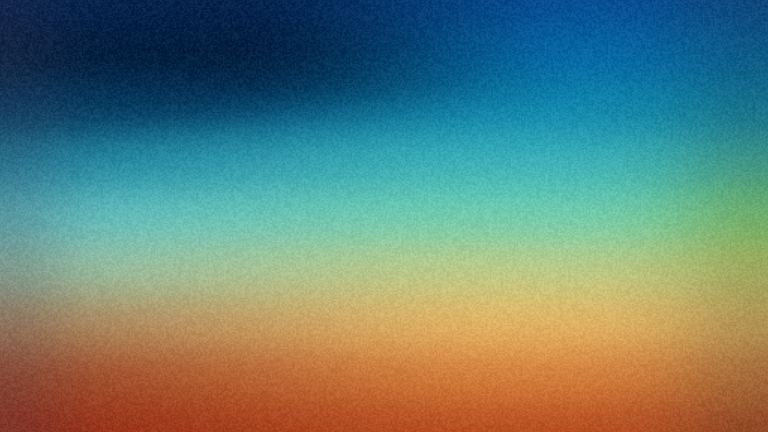
Write a WebGL 1 fragment shader that draws this background.

```glsl
precision highp float;
// Blurred dusk gradient: navy and blue over teal, gold and rust, with fine grain.

uniform vec2 u_resolution;

// Colours from sky to ground, on the left (west) and right (east) sides
const vec3 WEST_TOP = vec3(0.02, 0.14, 0.31);
const vec3 WEST_NAVY = vec3(0.01, 0.11, 0.23);
const vec3 WEST_BLUE = vec3(0.02, 0.23, 0.38);
const vec3 WEST_TEAL = vec3(0.13, 0.53, 0.64);
const vec3 WEST_AQUA = vec3(0.38, 0.75, 0.76);
const vec3 WEST_SAGE = vec3(0.59, 0.75, 0.64);
const vec3 WEST_SAND = vec3(0.67, 0.53, 0.37);
const vec3 WEST_CLAY = vec3(0.62, 0.29, 0.16);
const vec3 WEST_RUST = vec3(0.59, 0.18, 0.09);

const vec3 EAST_TOP = vec3(0.03, 0.30, 0.58);
const vec3 EAST_AZURE = vec3(0.02, 0.41, 0.65);
const vec3 EAST_BLUE = vec3(0.06, 0.53, 0.68);
const vec3 EAST_TEAL = vec3(0.24, 0.70, 0.73);
const vec3 EAST_MINT = vec3(0.44, 0.81, 0.69);
const vec3 EAST_LIME = vec3(0.75, 0.80, 0.53);
const vec3 EAST_GOLD = vec3(0.90, 0.71, 0.39);
const vec3 EAST_AMBER = vec3(0.83, 0.49, 0.23);
const vec3 EAST_RUST = vec3(0.71, 0.29, 0.12);

const float BAND_COUNT = 8.0;      // intervals between the nine bands
const float BAND_SPREAD = 0.7;     // softness, in band intervals

const vec2 SKY_BLEND = vec2(0.28, 0.78);     // west-to-east span at the top
const vec2 GROUND_BLEND = vec2(0.0, 0.68);   // the same span lower down
const vec2 BLEND_HEIGHTS = vec2(0.65, 0.81);

const vec3 LEFT_SHADE = vec3(0.25, 0.22, 0.33);
const vec3 RIGHT_SHADE = vec3(0.13, 0.20, 0.20);
const vec2 SHADE_WIDTH = vec2(0.09, 0.13);   // left, right
const vec2 SHADE_AMOUNT = vec2(0.25, 0.26);

const vec3 GREEN_TINT = vec3(0.07, 0.04, -0.13);
const vec2 GREEN_CENTER = vec2(1.0, 0.49);
const vec2 GREEN_RADIUS = vec2(0.14, 0.16);

const float GRAIN_ROWS = 288.0;
const float GRAIN_AMOUNT = 0.08;

float bell(float x) {
  return exp(-x * x);
}

// Weighted colour of one horizontal band; alpha holds the weight
vec4 band(float depth, float place, vec3 west, vec3 east, float side) {
  float weight = bell((depth - place) / BAND_SPREAD);
  return vec4(mix(west, east, side), 1.0) * weight;
}

vec3 skyToGround(float depth, float side) {
  vec4 sum = band(depth, 0.0, WEST_TOP, EAST_TOP, side);
  sum += band(depth, 1.0, WEST_NAVY, EAST_AZURE, side);
  sum += band(depth, 2.0, WEST_BLUE, EAST_BLUE, side);
  sum += band(depth, 3.0, WEST_TEAL, EAST_TEAL, side);
  sum += band(depth, 4.0, WEST_AQUA, EAST_MINT, side);
  sum += band(depth, 5.0, WEST_SAGE, EAST_LIME, side);
  sum += band(depth, 6.0, WEST_SAND, EAST_GOLD, side);
  sum += band(depth, 7.0, WEST_CLAY, EAST_AMBER, side);
  sum += band(depth, 8.0, WEST_RUST, EAST_RUST, side);
  return sum.rgb / sum.a;
}

float hash(vec2 p) {
  vec3 q = fract(vec3(p.xyx) * 0.1031);
  q += dot(q, q.yzx + 33.33);
  return fract((q.x + q.y) * q.z);
}

float valueNoise(vec2 p) {
  vec2 cell = floor(p);
  vec2 f = fract(p);
  f = f * f * (3.0 - 2.0 * f);
  float low = mix(hash(cell), hash(cell + vec2(1.0, 0.0)), f.x);
  float high = mix(hash(cell + vec2(0.0, 1.0)), hash(cell + 1.0), f.x);
  return mix(low, high, f.y);
}

void main() {
  vec2 uv = gl_FragCoord.xy / u_resolution;

  // The dark sky reaches further right than the ground shade
  vec2 span = mix(GROUND_BLEND, SKY_BLEND,
                  smoothstep(BLEND_HEIGHTS.x, BLEND_HEIGHTS.y, uv.y));
  float side = smoothstep(span.x, span.y, uv.x);
  vec3 color = skyToGround((1.0 - uv.y) * BAND_COUNT, side);

  // Muted side edges
  color = mix(color, LEFT_SHADE, SHADE_AMOUNT.x * bell(uv.x / SHADE_WIDTH.x));
  color = mix(color, RIGHT_SHADE,
              SHADE_AMOUNT.y * bell((1.0 - uv.x) / SHADE_WIDTH.y));

  // Green glow at the right edge
  vec2 toGreen = (uv - GREEN_CENTER) / GREEN_RADIUS;
  color += GREEN_TINT * bell(length(toGreen));

  // Film grain
  vec2 grainPoint = gl_FragCoord.xy / u_resolution.y * GRAIN_ROWS;
  color += GRAIN_AMOUNT * (valueNoise(grainPoint) - 0.5);

  gl_FragColor = vec4(clamp(color, 0.0, 1.0), 1.0);
}
```
